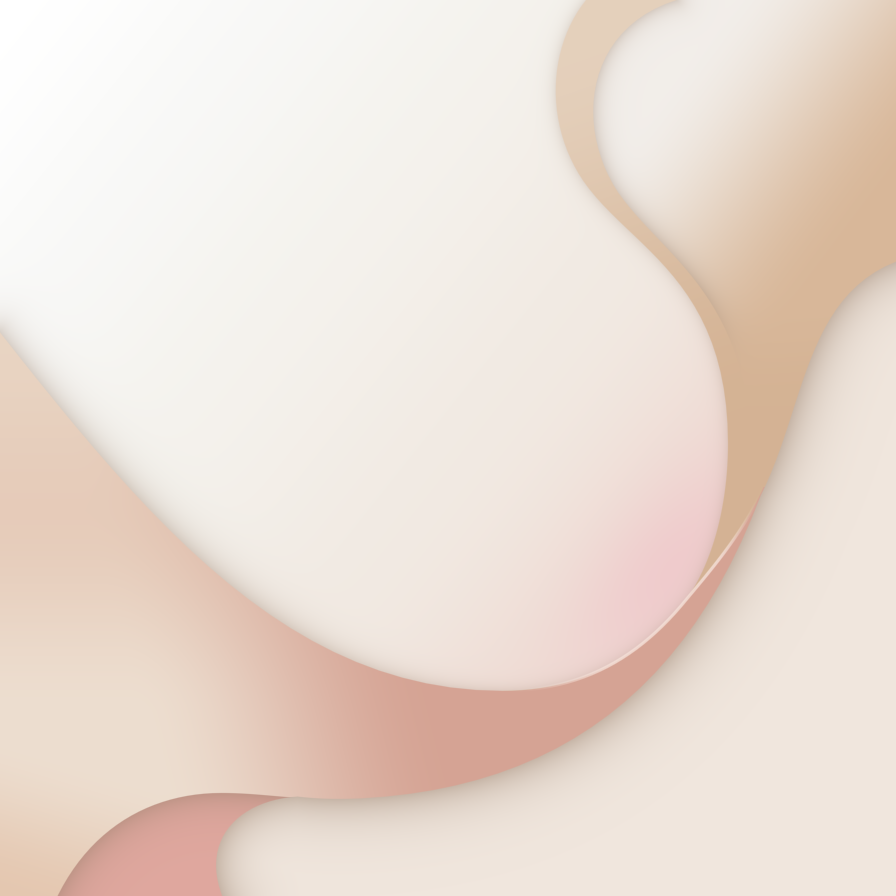
A Shadertoy shader for this background:

```glsl
// Soft layered paper: a tan and rose ribbon flows around four cut-out windows.
// Each outline is a chain of cubic Bezier curves turned into a signed distance,
// which gives smooth edges, inner shadows and a fine highlight.

#define CURVE_STEPS 24
#define SHADOW_COLOR vec3(0.60, 0.50, 0.42)
#define CREAM vec3(0.941, 0.902, 0.867)
#define ROSE vec3(0.835, 0.640, 0.580)
#define BLUSH vec3(0.875, 0.655, 0.620)
#define TAN_LIGHT vec3(0.895, 0.815, 0.735)
#define TAN_DARK vec3(0.832, 0.700, 0.580)
#define GLOW_PINK vec3(0.938, 0.785, 0.795)

// shape.x is the distance so far, shape.y flips sign at each crossing.
void crossEdge(vec2 p, vec2 a, vec2 b, inout vec2 shape) {
    if ((a.y > p.y) != (b.y > p.y) &&
        p.x < a.x + (b.x - a.x) * (p.y - a.y) / (b.y - a.y)) shape.y = -shape.y;
}

void addCurve(vec2 p, vec2 a, vec2 b, vec2 c, vec2 d, inout vec2 shape) {
    vec2 last = a;
    for (int i = 1; i <= CURVE_STEPS; i++) {
        float t = float(i) / float(CURVE_STEPS), u = 1.0 - t;
        vec2 next = u*u*u*a + 3.0*u*u*t*b + 3.0*u*t*t*c + t*t*t*d;
        vec2 e = next - last, w = p - last;
        float along = clamp(dot(w, e) / dot(e, e), 0.0, 1.0);
        shape.x = min(shape.x, length(w - e * along));
        crossEdge(p, last, next, shape);
        last = next;
    }
}

// Closes an outline with invisible edges; the result is positive inside.
float closeShape(vec2 p, vec2 end, vec2 a, vec2 b, vec2 c, vec2 start, vec2 shape) {
    crossEdge(p, end, a, shape);
    crossEdge(p, a, b, shape);
    crossEdge(p, b, c, shape);
    crossEdge(p, c, start, shape);
    return shape.x * shape.y;
}

float whiteWindow(vec2 p) {
    vec2 s = vec2(10.0, -1.0), top = vec2(0.654, 1.0), left = vec2(0.0, 0.629);
    vec2 neck = vec2(0.651, 0.798), side = vec2(0.8125, 0.505);
    vec2 corner = vec2(0.766, 0.331), base = vec2(0.56, 0.229);
    addCurve(p, top, vec2(0.612, 0.948), vec2(0.607, 0.863), neck, s);
    addCurve(p, neck, vec2(0.703, 0.723), vec2(0.8125, 0.6875), side, s);
    addCurve(p, side, vec2(0.8125, 0.44), vec2(0.797, 0.375), corner, s);
    addCurve(p, corner, vec2(0.714, 0.267), vec2(0.651, 0.229), base, s);
    addCurve(p, base, vec2(0.326, 0.229), vec2(0.169, 0.414), left, s);
    return closeShape(p, left, vec2(-0.26, 0.96), vec2(-0.26, 1.4), vec2(0.78, 1.16), top, s);
}

float upperWindow(vec2 p) {
    vec2 s = vec2(10.0, -1.0), top = vec2(0.755, 1.0);
    vec2 neck = vec2(0.69, 0.785), tip = vec2(0.835, 0.547);
    addCurve(p, top, vec2(0.651, 0.967), vec2(0.642, 0.857), neck, s);
    addCurve(p, neck, vec2(0.736, 0.72), vec2(0.814, 0.681), tip, s);
    return closeShape(p, tip, vec2(1.4, 0.547), vec2(1.4), vec2(0.95, 1.06), top, s);
}

float creamWindow(vec2 p) {
    vec2 s = vec2(10.0, -1.0), right = vec2(1.0, 0.708), waist = vec2(0.849, 0.447);
    vec2 base = vec2(0.404, 0.109), lip = vec2(0.332, 0.111), foot = vec2(0.25, -0.005);
    addCurve(p, right, vec2(0.898, 0.668), vec2(0.898, 0.544), waist, s);
    addCurve(p, waist, vec2(0.768, 0.232), vec2(0.625, 0.121), base, s);
    addCurve(p, base, vec2(0.378, 0.108), vec2(0.358, 0.108), lip, s);
    addCurve(p, lip, vec2(0.267, 0.107), vec2(0.221, 0.0625), foot, s);
    return closeShape(p, foot, vec2(0.33, -0.4), vec2(1.4, -0.4), vec2(1.4, 0.86), right, s);
}

float blushWindow(vec2 p) {
    vec2 s = vec2(10.0, -1.0), foot = vec2(0.06, -0.009);
    vec2 crest = vec2(0.247, 0.115), tip = vec2(0.341, 0.109);
    addCurve(p, foot, vec2(0.098, 0.076), vec2(0.169, 0.115), crest, s);
    addCurve(p, crest, vec2(0.28, 0.115), vec2(0.306, 0.111), tip, s);
    return closeShape(p, tip, vec2(0.341, -0.4), vec2(0.2, -0.4), vec2(0.0, -0.4), foot, s);
}

float tanPart(vec2 p) {
    vec2 s = vec2(10.0, -1.0), base = vec2(0.56, 0.229);
    vec2 corner = vec2(0.766, 0.331), tip = vec2(0.852, 0.456);
    addCurve(p, base, vec2(0.651, 0.229), vec2(0.714, 0.267), corner, s);
    addCurve(p, corner, vec2(0.797, 0.368), vec2(0.831, 0.408), tip, s);
    return closeShape(p, tip, vec2(1.4, 0.456), vec2(1.4), vec2(0.39, 1.4), base, s);
}

vec3 innerShadow(vec3 color, float d, float strength, float width) {
    return mix(color, SHADOW_COLOR, strength * exp(-max(d, 0.0) / width));
}

vec3 whiteColor(vec2 p) {
    float s = dot(vec2(p.x, 1.0 - p.y), vec2(0.78, 0.62));
    vec3 c = mix(vec3(1.0), vec3(0.973, 0.973, 0.967), smoothstep(0.0, 0.26, s));
    c = mix(c, vec3(0.957, 0.949, 0.929), smoothstep(0.2, 0.48, s));
    c = mix(c, vec3(0.945, 0.914, 0.885), smoothstep(0.42, 0.76, s));
    c = mix(c, vec3(0.937, 0.865, 0.835), smoothstep(0.72, 0.96, s));
    vec2 q = p - vec2(0.752, 0.365);
    vec2 glow = vec2(dot(q, vec2(0.62, 0.78)) / 0.15, dot(q, vec2(0.78, -0.62)) / 0.075);
    return mix(c, GLOW_PINK, 0.85 * exp(-dot(glow, glow)));
}

vec3 peachColor(vec2 p) {
    vec3 c = mix(vec3(0.895, 0.78, 0.69), vec3(0.927, 0.868, 0.812), smoothstep(0.0, 0.18, p.y + 0.3 * p.x));
    c = mix(c, vec3(0.9, 0.797, 0.727), smoothstep(0.2, 0.43, p.y));
    c = mix(c, vec3(0.91, 0.83, 0.76), smoothstep(0.43, 0.62, p.y));
    return mix(c, ROSE, smoothstep(0.14, 0.48, p.x + 0.25 * (p.y - 0.25)));
}

void mainImage(out vec4 fragColor, in vec2 fragCoord) {
    vec2 p = fragCoord / iResolution.xy;
    float px = 0.8 / min(iResolution.x, iResolution.y);

    // Ribbon: rose below, tan above.
    float tanD = tanPart(p);
    vec3 tanColor = mix(TAN_DARK, TAN_LIGHT, smoothstep(0.5, 0.98, p.y + 0.35 * (0.7 - p.x)));
    vec3 color = mix(peachColor(p), tanColor, smoothstep(-px, px, tanD));

    // Upper window fades into the tan towards its lower right.
    float d = upperWindow(p);
    float fade = smoothstep(0.65, 0.92, dot(vec2(p.x, 1.0 - p.y), vec2(0.8, 0.6)));
    vec3 layer = mix(vec3(0.948, 0.932, 0.915), vec3(0.847, 0.718, 0.6), fade);
    layer = innerShadow(layer, d, 0.32 * smoothstep(0.55, 0.68, p.y), 0.01);
    layer = mix(tanColor, layer, smoothstep(0.547, 0.68, p.y));
    color = mix(color, layer, smoothstep(-px, px, d));

    // Blush and cream windows below the ribbon.
    d = blushWindow(p);
    color = mix(color, innerShadow(BLUSH, d, 0.45, 0.018), smoothstep(-px, px, d));
    d = creamWindow(p);
    color = mix(color, innerShadow(CREAM, d, 0.48, 0.024), smoothstep(-px, px, d));

    // Large white window, with a wider shadow at the left.
    d = whiteWindow(p);
    float leftSide = 1.0 - smoothstep(0.2, 0.6, p.x);
    layer = innerShadow(whiteColor(p), d, mix(0.2, 0.34, leftSide), mix(0.007, 0.016, leftSide));
    color = mix(color, layer, smoothstep(-px, px, d));

    // Fine highlight where the layers meet.
    float shine = smoothstep(0.57, 0.69, p.x) * (1.0 - smoothstep(0.8, 0.85, p.x));
    color = mix(color, vec3(0.96, 0.88, 0.85), 0.8 * shine * (1.0 - smoothstep(0.0008, 0.0008 + 2.0 * px, abs(tanD))));
    fragColor = vec4(color, 1.0);
}
```
